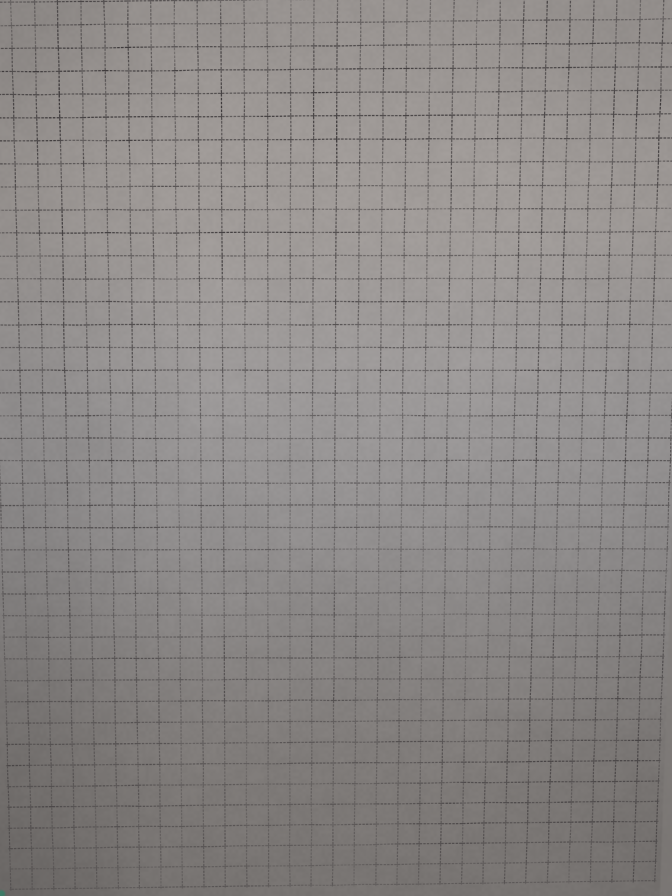
This pattern is drawn by a Shadertoy shader. Its source:

```glsl
// Grey squared paper with fine dashed rules, seen at a slight slant in dim light.
// Position is warped into cell coordinates, then box-filtered lines with dashes
// and uneven ink are laid over a soft light gradient with fine grain.

float hash(vec2 p) {
    p = fract(p * vec2(0.1031, 0.1137));
    p += dot(p, p.yx + 33.33);
    return fract((p.x + p.y) * p.x * 17.3);
}

float noise(vec2 p) {
    vec2 cell = floor(p), f = fract(p);
    f = f * f * (3.0 - 2.0 * f);
    return mix(mix(hash(cell), hash(cell + vec2(1, 0)), f.x),
               mix(hash(cell + vec2(0, 1)), hash(cell + vec2(1, 1)), f.x), f.y);
}

// Column and row numbers; cells shrink toward the bottom of the sheet.
vec2 sheetCell(vec2 uv) {
    float t = 1.0 - uv.y;
    float column = (uv.x - 0.502 + 0.007 * t) / (0.0347 - 0.0028 * t);
    float row = 0.05 + 38.2 * t + 2.3 * t * t * t;
    row += 1.55 * (t - 0.45) * (t - 0.45) * (uv.x - 0.5);
    return vec2(column, row);
}

// Share of a pixel covered by a line of the given half width.
float lineCover(float dist, float halfWidth, float pixel) {
    float span = min(dist + 0.5 * pixel, halfWidth) - max(dist - 0.5 * pixel, -halfWidth);
    return clamp(span / pixel, 0.0, 1.0);
}

// One family of rules: across is the line number, along runs down the line.
float dashedRule(float across, float along, float cellSize, float pixel, float seed) {
    float id = floor(across + 0.5);
    float wobble = 0.03 * (noise(vec2(along * 0.7, id * 5.0 + seed)) - 0.5);
    float cover = lineCover(abs(across - id + wobble) * cellSize, 0.00095, pixel);
    float softness = clamp(6.0 * pixel / cellSize, 0.15, 0.5);
    float dashDist = abs(fract(along * 6.0) - 0.5);
    float dash = 1.0 - smoothstep(0.31 - softness * 0.5, 0.31 + softness * 0.5, dashDist);
    float crossing = 1.0 - smoothstep(0.03, 0.13, abs(fract(along + 0.5) - 0.5));
    float wear = 0.55 + 0.45 * noise(vec2(along * 1.3, id * 7.0 + seed));
    float weight = 0.75 + 0.4 * hash(vec2(id + 40.0, seed));
    return cover * max(mix(0.2, 1.0, dash), crossing) * wear * weight;
}

// Room light: brightest in the upper part, falling off to the base and edges.
vec3 paperColour(vec2 uv, vec2 p) {
    float t = 1.0 - uv.y;
    float light = 0.632 - 0.165 * pow(smoothstep(0.22, 1.08, t), 1.15);
    light -= 0.035 * (1.0 - smoothstep(0.0, 0.2, t));
    light -= 0.05 * pow(1.0 - smoothstep(0.0, 0.4, uv.x), 1.5);
    light -= 0.025 * smoothstep(0.7, 1.0, uv.x);
    light += 0.012 * (noise(p * 9.0) - 0.5) + 0.012 * (noise(p * 45.0 + 7.0) - 0.5);
    light += 0.016 * (noise(p * 210.0 + 3.0) - 0.5);
    float cool = smoothstep(0.2, 0.5, t) * (1.0 - smoothstep(0.55, 0.9, t));
    return light * mix(vec3(1.0, 0.968, 0.95), vec3(1.0, 0.982, 0.982), cool);
}

void mainImage(out vec4 fragColor, in vec2 fragCoord) {
    vec2 uv = fragCoord / iResolution.xy;
    vec2 p = fragCoord / iResolution.x;
    float pixel = 1.0 / iResolution.x;
    float t = 1.0 - uv.y;
    vec2 cell = sheetCell(uv);
    vec3 colour = paperColour(uv, p);

    // Rules stop at the outermost columns and the last row.
    float columnSize = 0.0347 - 0.0028 * t;
    float rowSize = 1.3333 / (38.2 + 6.9 * t * t);
    float inside = (1.0 - smoothstep(15.0, 15.12, abs(cell.x)))
                 * (1.0 - smoothstep(40.0, 40.12, cell.y));
    float upright = dashedRule(cell.x, cell.y, columnSize, pixel, 3.0);
    float level = dashedRule(cell.y, cell.x, rowSize, pixel, 11.0);
    float patchiness = 0.75 + 0.5 * noise(p * 6.0 + 20.0);
    float fade = mix(0.95, 0.68, smoothstep(0.1, 0.6, t));
    float ink = clamp(max(upright * 0.92, level) * patchiness * fade * inside, 0.0, 1.0);
    colour = mix(colour, vec3(0.25, 0.235, 0.24), ink);

    // Sheet edge at the lower right and a small green fleck in the lower left corner.
    float edge = 1.0 - 0.045 * max(t - 0.6, 0.0);
    float beyond = smoothstep(edge - 0.002, edge + 0.002, uv.x) * step(0.6, t);
    colour = mix(colour, vec3(0.5, 0.485, 0.475), 0.6 * beyond);
    float fleck = 1.0 - smoothstep(0.003, 0.008, length(p - vec2(0.002, 0.003)));
    colour = mix(colour, vec3(0.2, 0.5, 0.4), 0.8 * fleck);

    fragColor = vec4(colour, 1.0);
}
```
